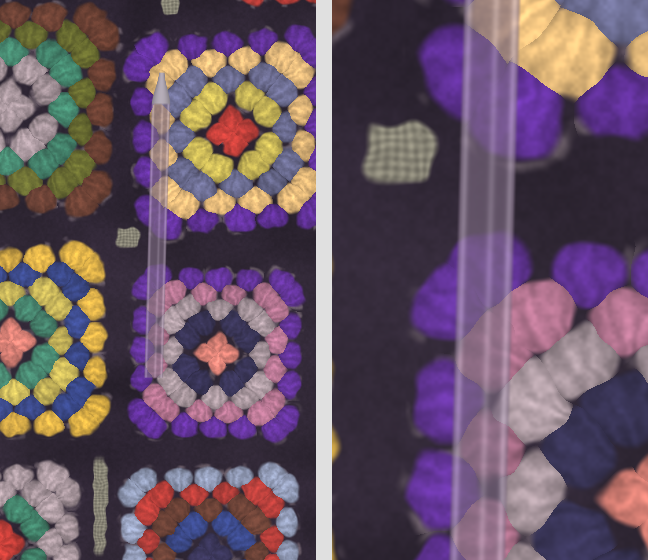
Left, the full canvas; right, a detail of the centre.
A WebGL 2 fragment shader for this pattern:

```glsl
#version 300 es
precision highp float;
// Crochet granny squares in two columns and three rows on dark wool.
// Ring k of a square has k yarn clusters per side, staggered between rings;
// the tallest cluster at a point wins. Scraps and a clear pen lie on top.

#define SQUARES 7
#define RINGS 5
#define CLUSTER_WIDTH 0.49
#define CLUSTER_LENGTH 0.41
#define FIBRE_STRENGTH 0.08
#define FUZZ_STRENGTH 0.12
#define EDGE_SOFTNESS 0.20
#define EDGE_WOBBLE 0.012
#define HAZE 0.09
#define PEN_LOW vec2(0.486, 0.574)
#define PEN_TOP vec2(0.512, 1.545)
#define PEN_HALF_WIDTH 0.030

uniform vec2 u_resolution;
out vec4 fragColor;

// Yarns: wool, cream, gold, yellow, brown, olive, teal, grey,
// purple, red, slate, navy, mauve, sky, coral, blue
const vec3 YARN[16] = vec3[16](
  vec3(.14, .11, .16), vec3(.90, .73, .46), vec3(.87, .69, .24), vec3(.80, .73, .32),
  vec3(.40, .23, .17), vec3(.40, .42, .16), vec3(.24, .52, .41), vec3(.67, .60, .62),
  vec3(.37, .17, .61), vec3(.74, .22, .19), vec3(.39, .40, .54), vec3(.18, .17, .31),
  vec3(.72, .45, .56), vec3(.57, .62, .73), vec3(.88, .50, .44), vec3(.19, .26, .53));

// Yarn of each ring, centre outwards, one row per square (0 = no ring)
const int RING_YARN[35] = int[35](
  7, 7, 6, 5, 4,
  9, 3, 10, 1, 8,
  14, 6, 3, 15, 2,
  14, 11, 7, 12, 8,
  9, 6, 7, 7, 0,
  11, 15, 4, 9, 13,
  9, 9, 9, 9, 9);

// Hand-sewn placement: centre x, y, lattice spacing, tilt
const vec4 PLACE[7] = vec4[7](
  vec4(.028, 1.435, .115, -.05), vec4(.736, 1.356, .110, .07),
  vec4(.035, .690, .104, .04), vec4(.685, .655, .093, -.04),
  vec4(.005, .053, .103, 0.), vec4(.667, .014, .097, .03),
  vec4(1.02, 2.05, .102, -.05));

// Loose scraps: centre x, y, half width, half height
const vec4 SCRAP[3] = vec4[3](vec4(.317, .17, .022, .155),
  vec4(.403, 1.019, .038, .034), vec4(.54, 1.755, .027, .03));

float hash(vec2 p) {
  vec3 q = fract(p.xyx * .1031);
  q += dot(q, q.yzx + 33.33);
  return fract((q.x + q.y) * q.z);
}

float noise(vec2 p) {
  vec2 i = floor(p), f = fract(p);
  f = f * f * (3. - 2. * f);
  return mix(mix(hash(i), hash(i + vec2(1, 0)), f.x),
             mix(hash(i + vec2(0, 1)), hash(i + vec2(1, 1)), f.x), f.y);
}

// Height of the ring's nearest cluster (positive inside) and its shade
vec2 cluster(vec2 q, float ring, float seed) {
  // Turn the side that holds q to the top
  float side = abs(q.x) > abs(q.y) ? (q.x > 0. ? 1. : 3.) : (q.y > 0. ? 0. : 2.);
  if (side == 1.) q = vec2(-q.y, q.x);
  else if (side == 2.) q = -q;
  else if (side == 3.) q = vec2(q.y, -q.x);

  float last = (ring - 1.) * .5;
  float along = clamp(floor(q.x + last + .5), 0., ring - 1.) - last;
  float rnd = hash(vec2(along * 14. + 91. + side * 17., ring * 23. + seed * 37.));
  bool inner = ring < 1.5;
  bool corner = !inner && abs(along) > last - .1;
  vec2 centre = vec2(along * (corner ? 1.05 : 1.), inner ? .26 : ring * .5);
  vec2 outward = corner ? normalize(vec2(sign(along) * .55, 1.)) : vec2(0., 1.);

  vec2 d = q - centre;
  float u = dot(d, vec2(outward.y, -outward.x)) + (rnd - .5) * .08;
  float v = dot(d, outward);
  vec2 size = vec2(CLUSTER_WIDTH + .20 * v, CLUSTER_LENGTH) * (.94 + .14 * rnd);
  if (inner) size = vec2(.42 - .2 * v, .52);
  if (corner) size *= vec2(1.06, 1.1);
  float height = 1. - length(vec2(u, v) / max(size, .1));
  float fibre = sin(22. * u / max(v + .95, .25) + 4. * noise(q * 6. + seed));
  float shade = .70 + .42 * sqrt(max(height, 0.)) + .14 * (rnd - .5);
  return vec2(height, shade + FIBRE_STRENGTH * fibre);
}

void main() {
  vec2 p = gl_FragCoord.xy / u_resolution.x;
  float fuzz = .6 * noise(p * 110.) + .4 * noise(p * 230.) - .5;
  vec2 w = p + EDGE_WOBBLE * (vec2(noise(p * 38.), noise(p * 38. + 57.)) - .5);

  // Tallest yarn cluster over all squares
  float top = -1.;
  vec3 yarn = YARN[0];
  for (int s = 0; s < SQUARES; s++) {
    vec4 place = PLACE[s];
    float c = cos(place.w), t = sin(place.w);
    vec2 q = mat2(c, -t, t, c) * (w - place.xy) / place.z;
    if (max(abs(q.x), abs(q.y)) > 3.5) continue;
    for (int k = 0; k < RINGS; k++) {
      int id = RING_YARN[s * RINGS + k];
      vec2 hit = cluster(q, float(k + 1), float(s));
      if (id > 0 && hit.x > top) { top = hit.x; yarn = YARN[id] * hit.y; }
    }
  }

  // Dark wool with pale knots showing near the clusters
  vec3 color = YARN[0] * (.8 + .4 * noise(p * 9.));
  float knots = smoothstep(-.25, 0., top) * smoothstep(.55, .9, noise(p * 40.));
  color = mix(color, YARN[7], .45 * knots);
  for (int i = 0; i < 3; i++) {
    vec2 d = abs(w - SCRAP[i].xy) / SCRAP[i].zw;
    float scrap = 1. - smoothstep(.85, 1.08, pow(dot(d * d, d * d), .25));
    float weave = .9 + .14 * sin((w.x + w.y) * 300.) * sin((w.x - w.y) * 300.);
    color = mix(color, vec3(.58, .57, .49) * weave, scrap);
  }
  color = mix(color, yarn, smoothstep(-.03, EDGE_SOFTNESS, top));
  color *= 1. + FUZZ_STRENGTH * fuzz * 2.;

  // Clear pen barrel with bright rims and a pale cone
  float t = (p.y - PEN_LOW.y) / (PEN_TOP.y - PEN_LOW.y);
  float taper = mix(1., .3, smoothstep(.89, 1., t));
  float x = (p.x - mix(PEN_LOW.x, PEN_TOP.x, t)) / (PEN_HALF_WIDTH * taper);
  float pen = (1. - smoothstep(.9, 1.05, abs(x)))
            * smoothstep(0., .006, t) * (1. - smoothstep(.994, 1., t));
  float glint = exp(-70. * pow(abs(x) - .8, 2.)) + .7 * exp(-60. * pow(x - .15, 2.));
  vec3 glass = mix(color, vec3(.47, .40, .49), .65) + .17 * glint;
  vec3 cone = vec3(.72, .69, .73) * (1. - .3 * x * x);
  color = mix(color, mix(glass, cone, smoothstep(.89, .9, t)), pen);

  // Soft haze of light over everything
  color = mix(color, vec3(.58, .51, .60), HAZE * (.6 + .8 * noise(p * 2.5)));
  fragColor = vec4(clamp(color, 0., 1.), 1.);
}
```
